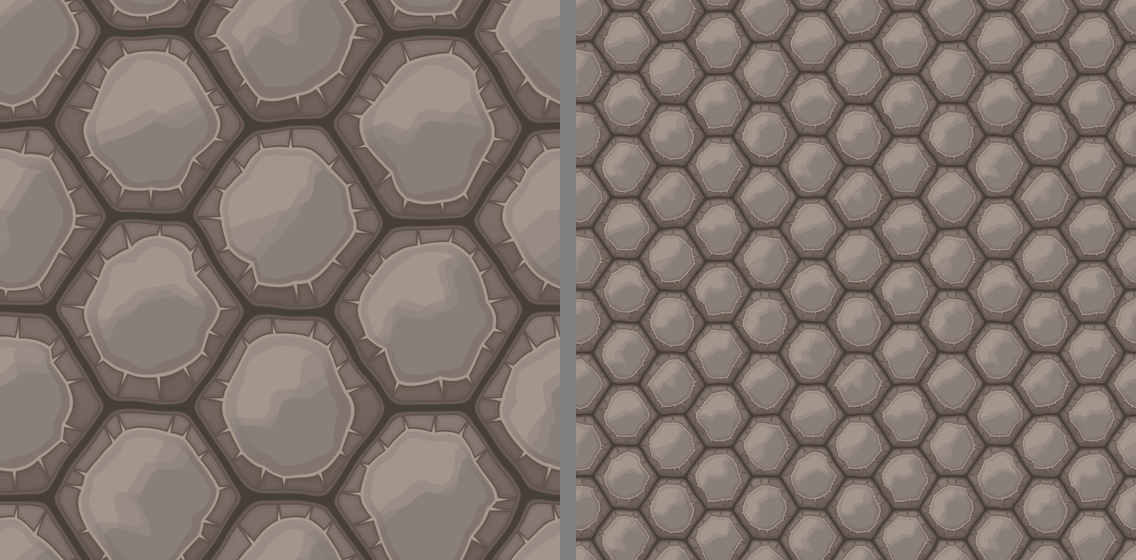
Left: one tile. Right: repeated 3 by 3.
Reproduce this texture procedurally as a WebGL 2 fragment shader.

```glsl
#version 300 es
precision highp float;
uniform vec2 u_resolution;
out vec4 fragColor;

const float TAU = 6.2831853;
const vec2 REPEATS = vec2(4.0, 3.0);        // stones across and down
const vec2 GRID_SHIFT = vec2(0.07, 0.33);   // grid origin, in cells
const float JITTER = 0.013;                 // stone centre variation
const float WARP = 0.009;                   // waviness of the joints
const float JOINT = 0.0062;                 // half width of the dark joint
const float BAND = 0.0045;                  // border outside the chips
const float CHIPS = 15.0;                   // chips around one stone
const float RIM_MIN = 0.029, RIM_VARY = 0.021;
const float LINE = 0.0023;                  // half width of the pale line
const float OUTLINE = 0.0028;

const vec3 JOINT_COLOR = vec3(0.28, 0.25, 0.22);
const vec3 OUTLINE_COLOR = vec3(0.37, 0.32, 0.29);
const vec3 BAND_COLOR = vec3(0.41, 0.36, 0.33);
const vec3 CHIP_COLOR = vec3(0.45, 0.40, 0.37);
const vec3 LINE_COLOR = vec3(0.66, 0.60, 0.56);
const vec3 FACE_COLOR = vec3(0.595, 0.545, 0.515);
const vec3 LIGHT_COLOR = vec3(0.64, 0.585, 0.55);
const vec3 SHADE_COLOR = vec3(0.535, 0.495, 0.48);
const vec3 EDGE_COLOR = vec3(0.505, 0.455, 0.43);

float pixelSize;

float hash(vec3 p) {
    p = fract(p * vec3(0.1031, 0.1130, 0.0973) + 0.17);
    p += dot(p, p.yzx + 33.33);
    return fract((p.x + p.y) * p.z);
}

float cover(float d) { return smoothstep(-pixelSize, pixelSize, d); }

// Value noise that wraps after a whole number of cells
float wrapNoise(vec2 uv, float cells, float seed) {
    vec2 p = uv * cells, i = floor(p), f = fract(p);
    f = f * f * (3.0 - 2.0 * f);
    vec2 a = mod(i, cells), b = mod(i + 1.0, cells);
    return mix(mix(hash(vec3(a, seed)), hash(vec3(b.x, a.y, seed)), f.x),
               mix(hash(vec3(a.x, b.y, seed)), hash(vec3(b, seed)), f.x), f.y);
}

// Angular wobble for the borders of the flat tone patches
float zigzag(float x, vec2 id, float seed) {
    float k = floor(x);
    return mix(hash(vec3(id, k + seed)), hash(vec3(id, k + seed + 1.0)),
               smoothstep(0.05, 0.95, fract(x))) - 0.5;
}

float columnShift(float column) { return GRID_SHIFT.y + 0.5 * (1.0 - mod(column, 2.0)); }

vec2 stoneId(vec2 cell) { return mod(cell, REPEATS); }

vec2 stoneCenter(vec2 cell) {
    vec3 key = vec3(stoneId(cell), 5.0);
    vec2 jitter = vec2(hash(key), hash(key + 7.0)) - 0.5;
    return (cell + vec2(GRID_SHIFT.x, columnShift(cell.x))) / REPEATS + jitter * JITTER;
}

// Cell in a neighbouring column, counted from the row closest to p
vec2 nearCell(vec2 p, float column, float row) {
    return vec2(column, round(p.y * REPEATS.y - columnShift(column)) + row);
}

float chipStart(float k, vec2 id) { return k + 0.72 * hash(vec3(id, mod(k, CHIPS) + 20.0)); }

float rimDepth(float k, vec2 id) { return RIM_MIN + RIM_VARY * hash(vec3(id, mod(k, CHIPS) + 50.0)); }

float rayDistance(vec2 q, float k) {
    float a = k * TAU / CHIPS;
    return abs(q.x * sin(a) - q.y * cos(a));
}

vec3 faceColor(vec2 q, vec2 id, float inset) {
    float turn = -0.95 + 0.7 * (hash(vec3(id, 3.0)) - 0.5);
    vec2 down = vec2(cos(turn), sin(turn));
    float side = dot(q, down), along = dot(q, vec2(-down.y, down.x)) + 0.5;
    float wobble = 0.012 * zigzag(along * 30.0, id, 90.0);
    float inner = cover(inset - 0.016 + wobble);
    float shadow = side + 0.085 * zigzag(along * 22.0, id, 120.0);
    float light = -side - 0.022 + 0.07 * zigzag(along * 19.0, id, 160.0);
    vec3 color = mix(FACE_COLOR, LIGHT_COLOR, inner * cover(light));
    color = mix(color, SHADE_COLOR, 0.45 * cover(shadow + 0.022));
    color = mix(color, SHADE_COLOR, cover(shadow));
    return mix(color, EDGE_COLOR, (1.0 - inner) * smoothstep(-0.07, 0.06, side));
}

void main() {
    vec2 uv = gl_FragCoord.xy / u_resolution;
    pixelSize = 0.8 / min(u_resolution.x, u_resolution.y);
    vec2 p = uv + WARP * (vec2(wrapNoise(uv, 17.0, 1.0), wrapNoise(uv, 17.0, 2.0)) - 0.5);

    // Closest stone
    float column = round(p.x * REPEATS.x - GRID_SHIFT.x), best = 9.0;
    vec2 cell, center;
    for (float i = -1.0; i <= 1.0; i++) for (float j = -1.0; j <= 1.0; j++) {
        vec2 c = nearCell(p, column + i, j), o = stoneCenter(c);
        if (distance(p, o) < best) { best = distance(p, o); cell = c; center = o; }
    }

    // Rounded distances to the border, for the outside and for the face
    vec2 roundness = vec2(0.006, 0.016), sum = vec2(0.0);
    for (float i = -1.0; i <= 1.0; i++) for (float j = -1.0; j <= 1.0; j++) {
        vec2 c = nearCell(center, cell.x + i, j);
        if (c == cell) continue;
        vec2 o = stoneCenter(c);
        sum += exp(-dot(0.5 * (o + center) - p, normalize(o - center)) / roundness);
    }
    vec2 border = -roundness * log(sum);

    // Chip around the rim
    vec2 q = p - center, id = stoneId(cell);
    float u = (atan(q.y, q.x) / TAU + 1.0) * CHIPS, k = floor(u);
    if (u < chipStart(k, id)) k -= 1.0;
    float a = chipStart(k, id), b = chipStart(k + 1.0, id);
    float depth = mix(rimDepth(k, id), rimDepth(k + 1.0, id), (u - a) / (b - a));
    float inset = border.y - depth, outer = border.x - JOINT;
    float t = clamp(outer / max(outer - inset, 0.001), 0.0, 1.0);
    float crack = min(rayDistance(q, a), rayDistance(q, b)) - mix(0.0004, 0.0036, t * t * t);
    float chip = min(min(outer - BAND, -inset - LINE), crack);

    // Rim, pale lines, face and joint
    float tone = 0.05 * (hash(vec3(id, mod(k, CHIPS) + 80.0)) - 0.5) + 0.035 * normalize(q).y;
    vec3 chipTone = CHIP_COLOR + tone + 0.02 * cover(chip - 0.008);
    vec3 color = mix(BAND_COLOR, LINE_COLOR, smoothstep(0.3, 0.8, t));
    color = mix(color, OUTLINE_COLOR, cover(chip));
    color = mix(color, chipTone, cover(chip - OUTLINE));
    color = mix(color, faceColor(q, id, inset), cover(inset - LINE));
    color = mix(JOINT_COLOR, color, cover(outer));
    fragColor = vec4(color, 1.0);
}
```
